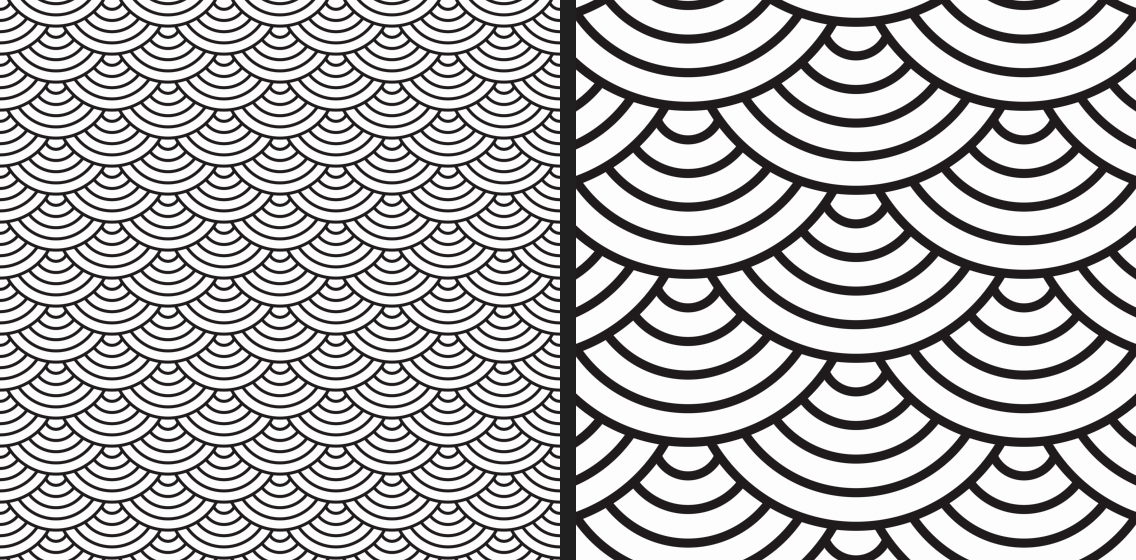
Left, the full canvas; right, a detail of the centre.
Give the GLSL for this pattern, as a Shadertoy shader.

```glsl
// Ink coverage of five evenly spaced rings; the outermost has radius 1.
float ringInk(float radius, float halfWidth, float soft) {
    float nearest = clamp(round(radius * 5.0), 1.0, 5.0) * 0.2;
    return 1.0 - smoothstep(halfWidth - soft, halfWidth + soft, abs(radius - nearest));
}

void mainImage(out vec4 fragColor, in vec2 fragCoord) {
    // One unit is a scale radius: 5 scales across, 10 down, staggered rows between.
    vec2 p = fragCoord / iResolution.xy * 10.0 - vec2(0.0, 0.034);
    float soft = 7.5 / min(iResolution.x, iResolution.y);
    float halfWidth = 0.027;
    float ink = 0.0;

    // Paint from low to high so each row overlaps the one beneath it.
    float firstRow = floor(p.y * 2.0);
    for (int i = 0; i < 4; i++) {
        float row = firstRow + float(i);
        float shift = mod(row, 2.0);
        vec2 toCenter = vec2(mod(p.x - shift + 1.0, 2.0) - 1.0, p.y - row * 0.5);
        float radius = length(toCenter);
        float edge = 1.0 + halfWidth;
        float cover = 1.0 - smoothstep(edge - soft, edge + soft, radius);
        // The outer rim is antialiased by the cover alone.
        float scaleInk = radius > 1.0 ? 1.0 : ringInk(radius, halfWidth, soft);
        ink = mix(ink, scaleInk, cover);
    }

    vec3 paper = vec3(0.993);
    vec3 lineColor = vec3(0.12, 0.10, 0.11);
    fragColor = vec4(mix(paper, lineColor, ink), 1.0);
}
```
